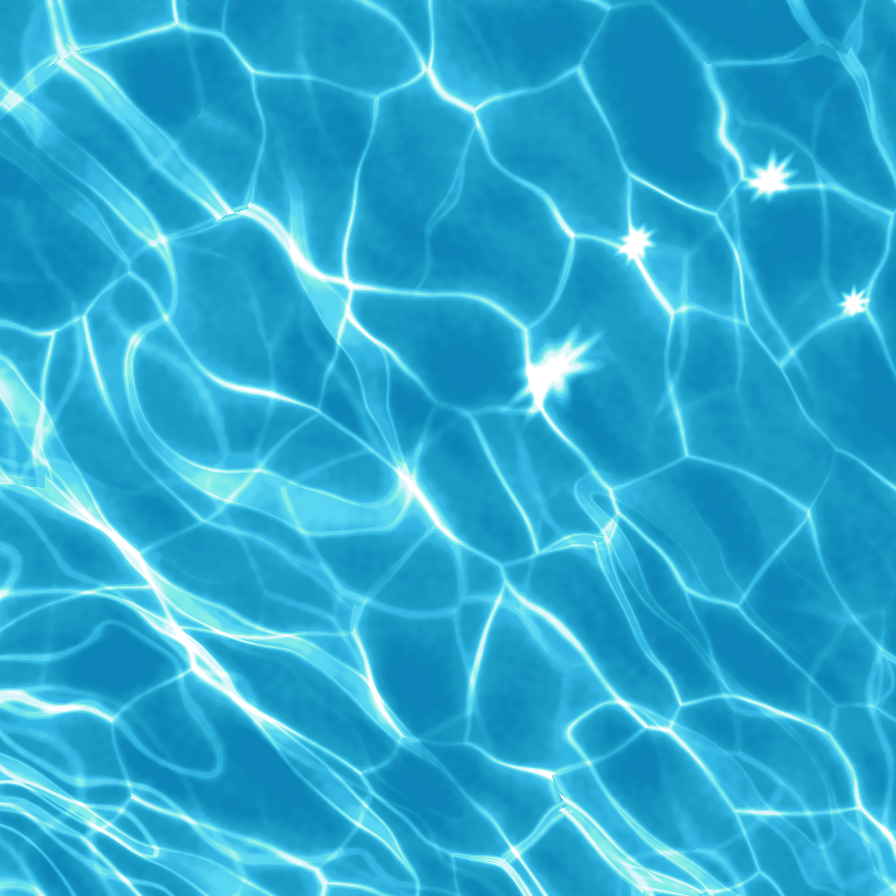
This texture is drawn by a WebGL 2 fragment shader. Its source:

```glsl
#version 300 es
precision highp float;
// Sunlit pool water: a net of bright caustic lines over deep cyan.
// Warped Voronoi borders, stretched along a bending diagonal, form the net;
// contours of gradient noise add long folded ribbons, and glints lie on top.
uniform vec2 u_resolution;
out vec4 fragColor;

vec2 hash2(vec2 p) {
    vec3 h = fract(p.xyx * vec3(0.1031, 0.1030, 0.0973));
    h += dot(h, h.yzx + 33.33);
    return fract((h.xx + h.yz) * h.zy);
}

vec2 gradientAt(vec2 cell) {
    float angle = 6.2832 * hash2(cell + 71.0).x;
    return vec2(cos(angle), sin(angle));
}

float gradientNoise(vec2 p) {
    vec2 i = floor(p), f = p - i;
    vec2 u = f * f * f * (f * (f * 6.0 - 15.0) + 10.0);
    vec2 e = vec2(1.0, 0.0);
    float low = mix(dot(gradientAt(i), f), dot(gradientAt(i + e), f - e), u.x);
    float high = mix(dot(gradientAt(i + e.yx), f - e.yx),
                     dot(gradientAt(i + 1.0), f - 1.0), u.x);
    return mix(low, high, u.y);
}

vec2 warp(vec2 p, float frequency, float amount) {
    vec2 q = p * frequency;
    return p + amount * vec2(gradientNoise(q + 3.7), gradientNoise(q + 19.3));
}

// x runs along the ripples, y across them; the ripples steepen to the upper right
vec2 rippleSpace(vec2 p) {
    return vec2(0.72 * p.x - 0.70 * p.y,
                0.45 * p.x + 0.20 * p.x * p.x + 0.85 * p.y - 0.20 * p.y * p.y);
}

// Sharp rims at the given half width, a soft skirt, and a paler filling between
float ribbon(float dist, float halfWidth, float fill, float blur) {
    float offset = (dist - halfWidth) / blur;
    float inside = 1.0 - smoothstep(halfWidth - blur, halfWidth + blur, dist);
    float rim = 0.72 * exp(-offset * offset) + 0.28 * exp(-0.35 * abs(offset));
    return max(rim, fill * inside);
}

// Distance to the zero contour of stretched noise
float contourDistance(vec2 q, vec2 scale) {
    vec2 g = q * scale, e = vec2(0.02, 0.0);
    float n = gradientNoise(g);
    vec2 slope = vec2(gradientNoise(g + e) - n, gradientNoise(g + e.yx) - n) / e.x;
    return abs(n) / max(length(slope * scale), 2.0);
}

// Light gathered from the borders of the Voronoi cell around q
float causticNet(vec2 q, vec2 scale, float halfWidth, float fill, float blur) {
    vec2 g = q * scale, base = floor(g), f = g - base;
    vec2 home = vec2(0.0), toHome = vec2(0.0);
    float nearest = 9.0;
    for (int y = -1; y <= 1; y++)
    for (int x = -1; x <= 1; x++) {
        vec2 cell = vec2(x, y);
        vec2 r = cell + 0.08 + 0.84 * hash2(base + cell) - f;
        if (dot(r, r) < nearest) { nearest = dot(r, r); home = cell; toHome = r; }
    }
    float line = 0.0, halo = 0.0;
    for (int y = -2; y <= 2; y++)
    for (int x = -2; x <= 2; x++) {
        if (x == 0 && y == 0) continue;
        vec2 cell = home + vec2(x, y);
        vec2 r = cell + 0.08 + 0.84 * hash2(base + cell) - f;
        vec2 n = normalize(r - toHome);
        float dist = dot(0.5 * (r + toHome), n) / length(n * scale);
        float strength = mix(0.5, 1.0, abs(n.y))
            * mix(0.45, 1.0, hash2(2.0 * base + home + cell + 40.0).y);
        line = max(line, strength * ribbon(dist, halfWidth, fill, blur));
        halo += strength * exp(-dist / 0.013);
    }
    return 0.78 * line + 0.22 * halo;
}

// Soft white blaze, drawn out along one diagonal, with short uneven rays
float glint(vec2 d, float size, float stretch, float turn) {
    vec2 s = vec2((d.x + d.y) / stretch, d.y - d.x) * 0.707;
    float r = length(s), angle = atan(s.y, s.x);
    float rays = pow(abs(cos(4.0 * angle + turn)), 3.0) * (0.7 + 0.3 * cos(angle + 2.0 * turn));
    float reach = size * (0.8 + 0.6 * rays);
    return 1.2 * (1.0 - smoothstep(0.1 * reach, 1.4 * reach, r)) + 0.35 * exp(-r / size);
}

vec3 waterColour(float light) {
    vec3 c = mix(vec3(0.05, 0.52, 0.72), vec3(0.11, 0.62, 0.78), smoothstep(0.0, 0.25, light));
    c = mix(c, vec3(0.20, 0.72, 0.89), smoothstep(0.23, 0.42, light));
    c = mix(c, vec3(0.35, 0.84, 0.95), smoothstep(0.42, 0.65, light));
    c = mix(c, vec3(0.51, 0.93, 0.91), smoothstep(0.68, 0.84, light));
    c = mix(c, vec3(0.83, 0.96, 0.98), smoothstep(0.84, 1.05, light));
    return mix(c, vec3(1.0), smoothstep(1.1, 1.4, light));
}

void main() {
    vec2 p = gl_FragCoord.xy / u_resolution.y;
    float blur = 0.0026 + 0.4 / u_resolution.y;
    vec2 q = rippleSpace(warp(warp(p, 4.5, 0.06), 13.0, 0.016));
    float lowerLeft = 1.0 - p.x - p.y;

    // Broad tone, mottling and faint streaks of the deep water
    float light = 0.075 + 0.06 * lowerLeft + 0.24 * gradientNoise(p * 3.2 + 5.0)
        + 0.18 * gradientNoise(p * 10.0) + 0.16 * gradientNoise(q * vec2(9.0, 30.0))
        + 0.07 * gradientNoise(p * 80.0);

    // Main net of lines, slightly swollen in places and fading in others
    float swell = gradientNoise(q * vec2(3.0, 7.0) + 11.0);
    float fill = 0.62 + 0.7 * gradientNoise(q * vec2(7.0, 12.0) + 31.0);
    float sparkle = clamp(0.92 + 1.1 * gradientNoise(p * 9.0 + 23.0), 0.4, 1.4);
    light += sparkle * causticNet(q, vec2(5.4, 9.0), 0.009 * smoothstep(0.05, 0.5, swell), fill, blur);

    // Long folded ribbons, mostly in the lower left
    float fold = contourDistance(q + 5.3, vec2(1.6, 6.5));
    float foldWidth = 0.022 * smoothstep(-0.2, 0.45, gradientNoise(q * vec2(4.0, 3.0) + 61.0));
    float foldShare = smoothstep(-0.35, 0.25, lowerLeft + 0.5 * swell);
    light += foldShare * sparkle * (0.55 * ribbon(fold, foldWidth, fill, blur)
        + 0.2 * exp(-fold / 0.02));

    // Finer, fainter net that comes and goes, and tight ripples in the corner
    vec2 fine = rippleSpace(warp(p + 0.37, 6.0, 0.07));
    float presence = smoothstep(-0.3, 0.35, gradientNoise(p * 3.0 + 47.0) + 0.25 * lowerLeft);
    light += 0.42 * presence * causticNet(fine, vec2(6.0, 10.0), 0.001, 0.4, 1.5 * blur);
    float tight = contourDistance(warp(q, 9.0, 0.04) + 2.1, vec2(5.0, 17.0));
    light += 0.45 * smoothstep(0.3, 0.75, lowerLeft) * ribbon(tight, 0.001, 0.4, blur);

    // Sun glints scattered over the upper right
    for (int i = 0; i < 4; i++) {
        float k = float(i);
        vec2 centre = vec2(0.58, 0.56) + vec2(0.39, 0.28) * fract(k * vec2(0.618, 0.755) + 0.1);
        light += glint(p - centre, 0.026 / (1.0 + 0.4 * k), 1.0 + 0.9 / (1.0 + k), 1.0 + k * 1.7);
    }
    fragColor = vec4(waterColour(light), 1.0);
}
```
